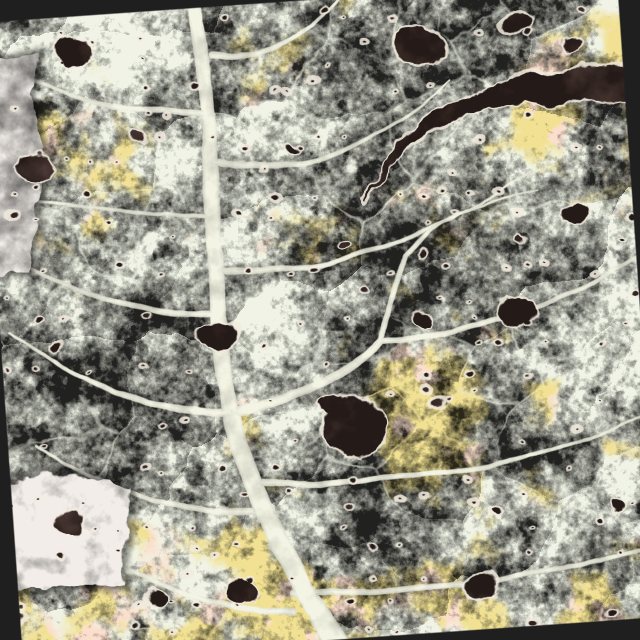
Write a Shadertoy shader that draws this texture.

```glsl
// A weathered leaf: pale branching veins, mottled grey-green skin, yellowing and ragged holes.

const vec3 BACKDROP = vec3(0.12);
const vec3 VEIN = vec3(0.93, 0.93, 0.87);
const vec3 HOLE = vec3(0.14, 0.10, 0.09);
const vec3 RIM = vec3(0.95, 0.92, 0.87);
const vec3 YELLOW = vec3(1.02, 0.95, 0.62);
const vec3 PINK = vec3(1.06, 0.94, 0.86);
const vec3 GREY = vec3(1.0, 1.015, 0.955);

float hash(vec2 p) {
  vec3 q = fract(p.xyx * 0.1031);
  q += dot(q, q.yzx + 33.33);
  return fract((q.x + q.y) * q.z);
}

vec2 hash2(vec2 p) { return vec2(hash(p), hash(p + 57.3)); }

float noise(vec2 p) {
  vec2 i = floor(p), f = fract(p);
  f = f * f * (3.0 - 2.0 * f);
  return mix(mix(hash(i), hash(i + vec2(1, 0)), f.x),
             mix(hash(i + vec2(0, 1)), hash(i + vec2(1, 1)), f.x), f.y);
}

// Fractal noise centred on zero
float fbm(vec2 p) {
  float sum = 0.0, gain = 0.5;
  for (int i = 0; i < 5; i++) {
    sum += gain * (noise(p) - 0.5);
    p = mat2(1.6, 1.2, -1.2, 1.6) * p + 17.0;
    gain *= 0.5;
  }
  return sum;
}

vec2 warp(vec2 p, float scale, float amount) {
  return p + amount * vec2(fbm(p * scale), fbm(p * scale + 40.0));
}

// Tapered quadratic curve, positive inside
float curve(vec2 p, vec2 a, vec2 c, vec2 b, float w0, float w1) {
  float best = -9.0;
  vec2 from = a;
  for (int i = 1; i <= 8; i++) {
    float t = float(i) / 8.0;
    vec2 to = mix(mix(a, c, t), mix(c, b, t), t), d = to - from;
    float h = clamp(dot(p - from, d) / dot(d, d), 0.0, 1.0);
    best = max(best, mix(w0, w1, t + (h - 1.0) / 8.0) - length(p - from - d * h));
    from = to;
  }
  return best;
}

// Midrib, forked branch and evenly spaced laterals
float veins(vec2 p) {
  vec2 bend = vec2(0.345, 0.43), fork = vec2(0.593, 0.469), knee = vec2(0.634, 0.6);
  float m = curve(p, vec2(0.303, 1.02), vec2(0.338, 0.72), bend, 0.010, 0.013);
  m = max(m, curve(p, bend, vec2(0.385, 0.2), vec2(0.54, -0.02), 0.013, 0.017));
  m = max(m, curve(p, vec2(0.375, 0.36), vec2(0.53, 0.39), fork, 0.008, 0.006));
  m = max(m, curve(p, fork, vec2(0.8, 0.47), vec2(1.02, 0.61), 0.005, 0.003));
  m = max(m, curve(p, fork, vec2(0.61, 0.53), knee, 0.005, 0.004));
  m = max(m, curve(p, knee, vec2(0.7, 0.68), vec2(0.84, 0.7), 0.004, 0.001));
  for (int i = 0; i < 6; i++) {
    float k = float(i), r = hash(vec2(k, 4.0));
    float x = 0.33 + 0.22 * pow(k / 6.0, 3.0), reach = 0.25 + 0.12 * k;
    vec2 right = vec2(x, 0.915 - 0.168 * k), left = vec2(x, 0.82 - 0.155 * k);
    if (i != 3) m = max(m, curve(p, right, right + vec2(0.5 * reach, 0.05 * r - 0.05),
      right + vec2(reach, 0.12 + 0.05 * r), 0.0055, 0.0015));
    m = max(m, curve(p, left, left - vec2(0.18, 0.0),
      left + vec2(-0.34, 0.12 * r + 0.02), 0.003 + 0.004 * r, 0.002));
  }
  return m;
}

// Blister cells: border distance, then offset from the centre
vec3 cells(vec2 p) {
  vec2 nearest = vec2(0);
  float first = 9.0, second = 9.0;
  for (int i = 0; i < 9; i++) {
    vec2 c = floor(p) + vec2(i % 3 - 1, i / 3 - 1), d = p - c - hash2(c);
    float l = length(d);
    if (l < first) { second = first; first = l; nearest = d; }
    else second = min(second, l);
  }
  return vec3(second - first, nearest);
}

// Scattered pits, positive inside
float pits(vec2 p, float count, float density, float small, float large) {
  float m = -9.0;
  for (int i = 0; i < 9; i++) {
    vec2 c = floor(p * count) + vec2(i % 3 - 1, i / 3 - 1);
    vec2 d = p - (c + 0.2 + 0.6 * hash2(c)) / count;
    float r = mix(small, large, pow(hash(c + 9.0), 3.0));
    if (hash(c + 21.0) < density) m = max(m, r - length(d * vec2(0.85, 1.15)));
  }
  return m;
}

float spot(vec2 p, float x, float y, float r) {
  return smoothstep(r, 0.0, length(p - vec2(x, y)));
}

void mainImage(out vec4 fragColor, in vec2 fragCoord) {
  vec2 p = fragCoord / iResolution.xy;
  float aa = 1.0 / iResolution.y;
  float broad = fbm(p * 5.0 + 3.0), grain = fbm(p * 42.0), fine = fbm(p * 150.0);

  // Mottled, puckered skin
  vec3 cell = cells(warp(p, 9.0, 0.07) * 8.5);
  float tone = 0.62 + 1.25 * broad + 0.95 * grain + 0.75 * fine;
  tone += 0.26 * dot(cell.yz, vec2(-0.5, 0.8));
  tone -= 0.3 * smoothstep(0.1, 0.22, fbm(p * 28.0 + 8.0) - 0.3 * broad);
  float veinlet = smoothstep(0.06, 0.0, cell.x) * smoothstep(-0.12, 0.12, fbm(p * 7.0 + 60.0));
  tone = mix(tone, 0.84 + 0.5 * grain, 0.6 * veinlet);
  float vein = veins(warp(p, 12.0, 0.014));
  tone -= 0.14 * smoothstep(-0.03, 0.0, vein);
  vec3 color = clamp(tone, 0.13, 0.94) * GREY;

  // Yellowed and blushing areas
  float decay = 0.26 * smoothstep(0.27, 0.0, p.y) + 0.4 * spot(p, 0.67, 0.32, 0.16)
    + 0.3 * spot(p, 0.88, 0.88, 0.24) + 0.2 * spot(p, 0.12, 0.75, 0.2);
  float yellowed = smoothstep(0.12, 0.26, decay + 0.8 * fbm(p * 13.0 + 90.0));
  vec3 tint = mix(YELLOW, PINK, smoothstep(0.02, 0.15, fbm(p * 24.0 + 30.0)));
  color = mix(color, clamp(tone + 0.14, 0.16, 0.93) * tint, yellowed);

  // Veins, lighter along the middle
  float veinTone = 0.92 + 0.35 * grain + 0.08 * smoothstep(0.0, 0.006, vein);
  color = mix(color, VEIN * min(veinTone, 1.03), smoothstep(-0.0015, 0.0015, vein));

  // Papery flap and pale neighbouring leaf
  vec2 q = warp(p, 14.0, 0.06);
  vec2 box = abs(q - vec2(0.11, 0.165)) - vec2(0.09, 0.085);
  float flap = -max(box.x, box.y);
  float neighbour = min(0.055 - q.x, 0.17 - abs(q.y - 0.74));
  float pale = max(flap, neighbour);
  float paper = (flap > neighbour ? 0.89 : 0.7) + 0.8 * grain + 0.6 * broad;
  color *= 1.0 - 0.45 * smoothstep(-0.018, 0.0, pale);
  color = mix(color, clamp(paper, 0.3, 0.95) * vec3(1.0, 0.98, 0.96), smoothstep(-aa, aa, pale));

  // Holes and tears with bleached rims
  vec2 torn = warp(p, 22.0, 0.035);
  float hole = pits(torn, 7.0, 0.5, 0.006, 0.034);
  hole = max(hole, 0.047 - length(torn - vec2(0.55, 0.33)));
  hole = max(hole, curve(torn, vec2(0.57, 0.69), vec2(0.66, 0.88), vec2(0.98, 0.87), 0.002, 0.028));
  hole = max(hole, pits(warp(p, 60.0, 0.008), 25.0, 0.28, 0.0012, 0.005));
  float rim = 0.003 + 0.02 * max(fbm(p * 18.0 + 70.0), 0.0);
  color = mix(color, RIM, 0.85 * smoothstep(-rim - aa, -rim + aa, hole));
  vec3 depth = HOLE + max(fbm(p * 20.0 + 11.0), 0.0) * vec3(0.45, 0.36, 0.34);
  color = mix(color, depth, smoothstep(-aa, aa, hole));

  // Turned square sheet on a dark backdrop
  vec2 s = abs(mat2(0.9976, -0.0698, 0.0698, 0.9976) * (p - 0.5));
  color = mix(color, BACKDROP, smoothstep(-aa, aa, max(s.x, s.y) - 0.5));
  fragColor = vec4(clamp(color, 0.0, 1.0), 1.0);
}
```
